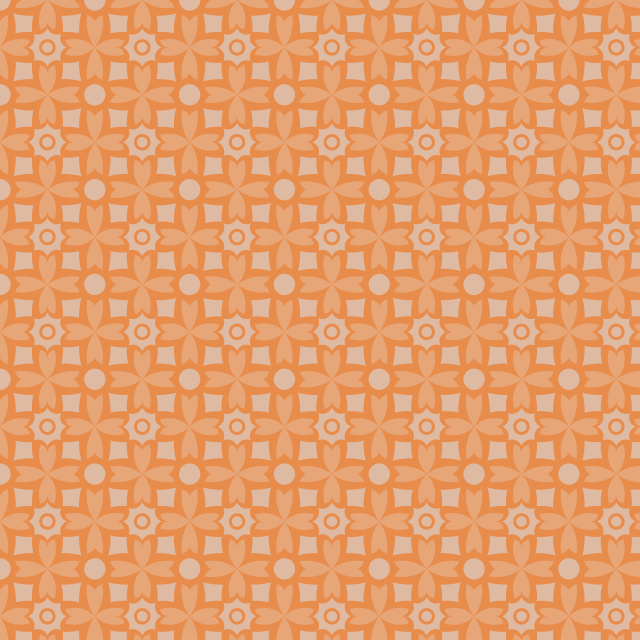
Reproduce this pattern procedurally as a Shadertoy shader.

```glsl
const float REPEATS = 6.75;
const vec3 GROUND = vec3(0.91, 0.55, 0.30);
const vec3 PETAL = vec3(0.905, 0.65, 0.47);
const vec3 PALE = vec3(0.875, 0.73, 0.64);

// All lengths below are fractions of one tile
const float STAR_RADIUS = 0.2;
const float STAR_SAG = -0.03;
const float RING_RADIUS = 0.071;
const float RING_HALF_WIDTH = 0.016;
const float DOT_RADIUS = 0.112;
const vec2 STAR_PETAL_TIP = vec2(0.31, 0.075);
const float STAR_PETAL_NOTCH = 0.235;
const vec2 DOT_PETAL_TIP = vec2(0.34, 0.08);
const float DOT_PETAL_NOTCH = 0.275;
const vec2 QUAD_STAR_CORNER = vec2(0.162);
const vec2 QUAD_FLOWER_CORNER = vec2(0.334, 0.148);
const vec2 QUAD_DOT_CORNER = vec2(0.357);
const float QUAD_SAG = -0.007;

// Signed distance to a bowed edge from a to b; positive on its left,
// positive sag bows it to the left
float bowedEdge(vec2 p, vec2 a, vec2 b, float sag) {
    float halfLength = 0.5 * length(b - a);
    vec2 along = normalize(b - a);
    vec2 normal = vec2(-along.y, along.x);
    vec2 q = p - 0.5 * (a + b);
    float t = clamp(dot(q, along) / halfLength, -1.0, 1.0);
    float slope = 2.0 * sag * t / halfLength;
    return (dot(q, normal) - sag * (1.0 - t * t)) / sqrt(1.0 + slope * slope);
}

// Half a notched petal growing from the origin along x
float petal(vec2 p, vec2 tip, float notch, float sideSag, float lobeSag) {
    float side = bowedEdge(p, vec2(0.0), tip, sideSag);
    float lobe = bowedEdge(p, tip, vec2(notch, 0.0), lobeSag);
    return max(side, lobe);
}

// Eight-pointed star with scalloped sides and a ring cut out
float star(vec2 p) {
    vec2 diagonalTip = vec2(STAR_RADIUS * sqrt(0.5));
    float body = bowedEdge(p, diagonalTip, vec2(STAR_RADIUS, 0.0), STAR_SAG);
    float ring = abs(length(p) - RING_RADIUS) - RING_HALF_WIDTH;
    return max(body, -ring);
}

// Four-sided patch between star, dot and flowers
float quad(vec2 p) {
    float starSide = bowedEdge(p, QUAD_FLOWER_CORNER, QUAD_STAR_CORNER, QUAD_SAG);
    float dotSide = bowedEdge(p, QUAD_DOT_CORNER, QUAD_FLOWER_CORNER, QUAD_SAG);
    return max(starSide, dotSide);
}

float coverage(float d, float pixel) {
    return clamp(0.5 - d / pixel, 0.0, 1.0);
}

void mainImage(out vec4 fragColor, in vec2 fragCoord) {
    // Tiles start at the upper left corner
    vec2 uv = vec2(fragCoord.x, iResolution.y - fragCoord.y) / iResolution.y;
    float pixel = REPEATS / iResolution.y;

    // Fold each tile into one octant: star at 0, flower at (0.5, 0)
    vec2 p = abs(fract(uv * REPEATS) - 0.5);
    if (p.y > p.x) p = p.yx;

    // Flowers with petals towards stars and dots
    float toStar = petal(vec2(0.5 - p.x, p.y), STAR_PETAL_TIP, STAR_PETAL_NOTCH, 0.045, 0.018);
    float toDot = petal(vec2(p.y, 0.5 - p.x), DOT_PETAL_TIP, DOT_PETAL_NOTCH, 0.035, 0.01);
    float flower = min(toStar, toDot);

    // Pale shapes
    float dotShape = length(p - 0.5) - DOT_RADIUS;
    float pale = min(min(star(p), quad(p)), dotShape);

    vec3 color = mix(GROUND, PETAL, coverage(flower, pixel));
    color = mix(color, PALE, coverage(pale, pixel));
    fragColor = vec4(color, 1.0);
}
```
